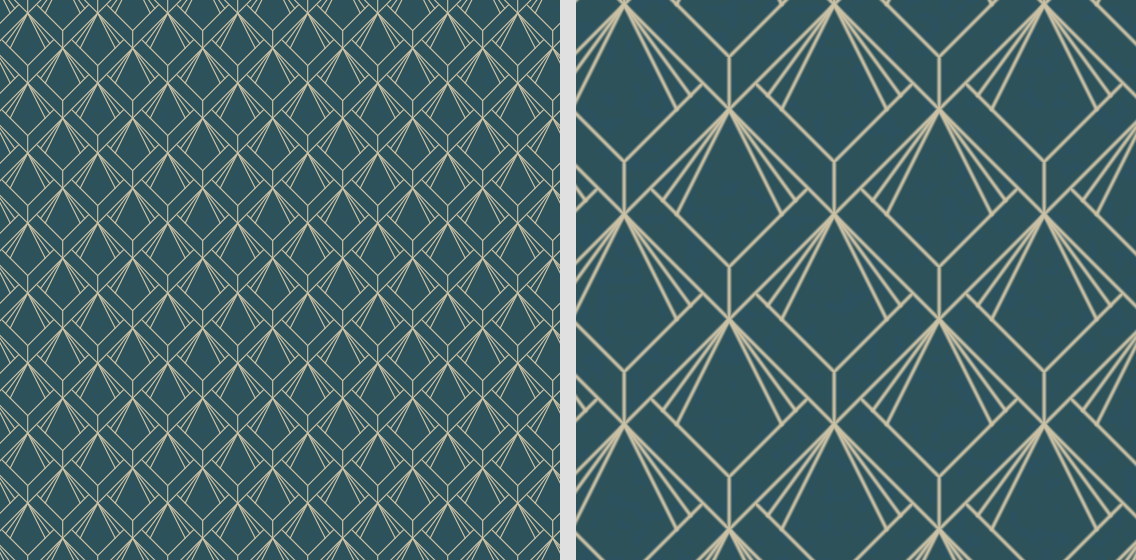
Left, the full canvas; right, a detail of the centre.
This pattern is drawn by a three.js fragment shader. Its source:

```glsl
// Art deco lattice of faceted fans in fine cream lines on deep teal.
varying vec2 vUv;

const float REPEATS = 8.0;                    // repeats across and down
const float GRAIN_CELLS = 192.0;              // grain cells across the canvas
const vec2 FIRST_APEX = vec2(0.396, 0.8125);  // apex position inside a repeat
const float HALF_WIDTH = 0.0083;              // line half width, in repeats
const float SOFTNESS = 0.0088;                // edge blur, in repeats
const vec3 TEAL = vec3(0.18, 0.32, 0.35);
const vec3 BLUE_TEAL = vec3(0.17, 0.32, 0.37);
const vec3 CREAM = vec3(0.80, 0.76, 0.65);

float hash(vec2 p) {
  vec3 q = fract(p.xyx * vec3(0.1031, 0.1030, 0.0973));
  q += dot(q, q.yzx + 33.33);
  return fract((q.x + q.y) * q.z);
}

// Value noise that wraps after a whole number of cells.
float wrappedNoise(vec2 p, float period) {
  vec2 cell = floor(p);
  vec2 f = smoothstep(0.0, 1.0, fract(p));
  vec2 a = mod(cell, period);
  vec2 b = mod(cell + 1.0, period);
  return mix(mix(hash(a), hash(vec2(b.x, a.y)), f.x),
             mix(hash(vec2(a.x, b.y)), hash(b), f.x), f.y);
}

float segmentDistance(vec2 p, vec2 a, vec2 b) {
  vec2 ab = b - a;
  return length(p - a - ab * clamp(dot(p - a, ab) / dot(ab, ab), 0.0, 1.0));
}

float stroke(vec2 p, vec2 a, vec2 b) {
  float d = segmentDistance(p, a, b);
  return 1.0 - smoothstep(HALF_WIDTH - SOFTNESS, HALF_WIDTH + SOFTNESS, d);
}

// Overlays two coverages, so crossing strokes build up.
float over(float a, float b) {
  return 1.0 - (1.0 - a) * (1.0 - b);
}

// One fan, apex at the origin; its box spans one whole repeat.
float fan(vec2 p) {
  vec2 q = vec2(abs(p.x), p.y);
  vec2 apex = vec2(0.0);
  vec2 tip = vec2(0.0, -0.75);

  // Stem, long diagonal and lower facet edge
  float ink = stroke(q, apex, vec2(0.0, 0.25));
  ink = max(ink, stroke(q, apex, vec2(0.5, -0.5)));
  ink = max(ink, stroke(q, tip, vec2(0.375, -0.375)));

  // Two ribs ending on the facet edge
  for (int i = 0; i < 2; i++) {
    float x = 0.25 + 0.066 * float(i);
    ink = over(ink, stroke(q, apex, tip + vec2(x)));
  }
  return ink;
}

// Wraps a point into the box around its nearest fan.
vec2 fanSpace(vec2 p, vec2 apex) {
  vec2 corner = vec2(0.5, 0.75);
  return fract(p - apex + corner) - corner;
}

void main() {
  // Half-drop lattice: two interleaved grids of fans
  vec2 p = vUv * REPEATS;
  float ink = max(fan(fanSpace(p, FIRST_APEX)),
                  fan(fanSpace(p, FIRST_APEX + 0.5)));

  // Faint grain in the ground
  float grain = wrappedNoise(vUv * GRAIN_CELLS, GRAIN_CELLS);
  vec3 ground = mix(TEAL, BLUE_TEAL, smoothstep(0.5, 0.75, grain));

  gl_FragColor = vec4(mix(ground, CREAM, ink), 1.0);
}
```
